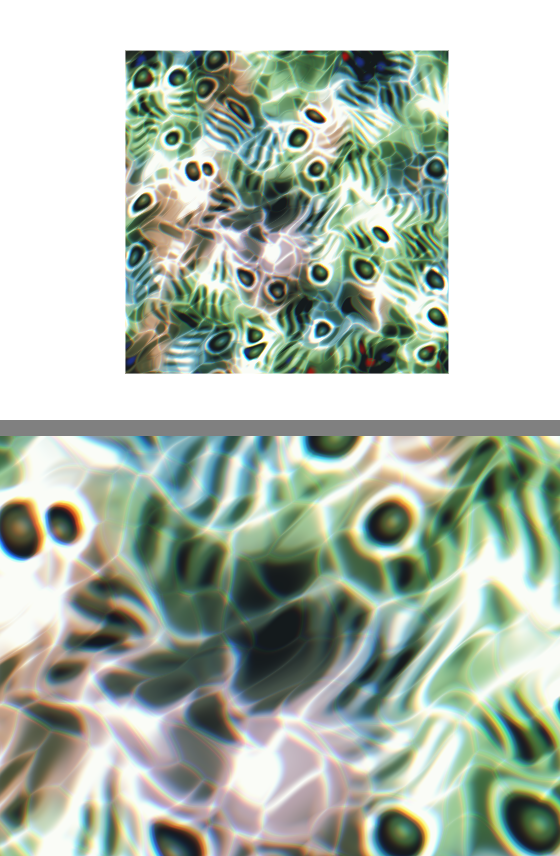
Top: the whole. Bottom: its middle third, enlarged.
Give the GLSL for this pattern, as a Shadertoy shader.

```glsl
// A square panel of swirling cells, fur-like strokes and ringed eyes on white.
// Wrapping cellular noise, bent by layered sines, gives a tone per channel;
// a small shift between the channels adds the coloured fringes.

const float TAU = 6.2831853;

struct Cell { vec2 offset; float gap; vec3 id; };

vec3 hash3(vec2 p) {
    vec3 k = vec3(dot(p, vec2(127.1, 311.7)), dot(p, vec2(269.5, 183.3)), dot(p, vec2(419.2, 371.9)));
    return fract(sin(k) * 43758.5);
}

// Nearest cell of an n by n wrapping grid; gap is zero on the borders
Cell cells(vec2 p, float n) {
    p *= n;
    vec2 base = floor(p);
    float near = 9.0, second = 9.0;
    Cell best = Cell(vec2(0.0), 0.0, vec3(0.0));
    for (int y = -1; y <= 1; y++)
    for (int x = -1; x <= 1; x++) {
        vec2 corner = base + vec2(x, y);
        vec3 id = hash3(mod(corner, n) + n);
        vec2 offset = p - corner - 0.15 - 0.7 * id.xy;
        float r = length(offset);
        if (r < near) {
            second = near;
            near = r;
            best = Cell(offset, 0.0, id);
        } else second = min(second, r);
    }
    best.gap = second - near;
    return best;
}

// Slow wrapping variation, about -1 to 1
float drift(vec2 p, float seed) {
    return 0.5 * sin(TAU * (2.0 * p.x + p.y) + seed)
         + 0.5 * sin(TAU * (3.0 * p.y - p.x) + 1.7 * seed);
}

vec2 bend(vec2 p) {
    for (float f = 2.0; f < 12.0; f += 3.0)
        p += 0.036 / f * sin(TAU * f * p.yx + vec2(1.3, 4.1) * f);
    return p;
}

float tone(vec2 p) {
    vec2 q = bend(p);
    Cell big = cells(q, 9.0);
    Cell fine = cells(q + 0.014 * sin(TAU * 7.0 * q.yx), 21.0);
    float inner = smoothstep(0.0, 0.35, big.gap);

    // Broad light and shade, then a shade for each cell
    float t = 0.41 + 0.19 * drift(q, 2.0) + 0.13 * drift(2.0 * q.yx, 4.0);
    t += 0.34 * (fract(big.id.z * 5.0) - 0.5) * inner;

    // Curved strokes in some patches, turned differently in each cell
    float a = TAU * big.id.z;
    vec2 dir = vec2(cos(a), sin(a));
    float across = dot(big.offset, dir);
    float along = dot(big.offset, vec2(-dir.y, dir.x));
    float stroke = sin((16.0 + 9.0 * big.id.y) * across + 2.5 * sin(4.0 * along));
    float fur = smoothstep(-0.4, 0.6, drift(q.yx, 3.3) + 1.4 * (big.id.x - 0.5));
    t += 0.17 * stroke * inner * fur;

    // Pale filaments and small facets
    t += 0.24 * exp(-8.0 * big.gap) + 0.1 * exp(-6.0 * fine.gap);
    t += 0.34 * (fine.id.z - 0.5) * smoothstep(0.0, 0.45, fine.gap);

    // Dark hollows along the lower and upper rims
    float rim = smoothstep(0.3, 0.5, abs(p.y - 0.5));
    t -= 0.32 * rim * smoothstep(-0.5, 0.6, sin(TAU * 4.0 * p.x + 1.0));

    // Eyes: dark disc, lighter core, pale ring
    float eye = step(0.64, fract(big.id.z * 17.0)) * smoothstep(0.0, 0.2, big.gap);
    float size = 0.23 + 0.1 * big.id.x;
    float r = length(big.offset);
    float core = 1.0 - smoothstep(0.0, 0.8 * size, length(big.offset - 0.06 * dir));
    t = mix(t, 0.08 + 0.36 * core, eye * (1.0 - smoothstep(size - 0.1, size, r)));
    float ring = (r - size - 0.04) / 0.06;
    return t + 0.32 * eye * exp(-ring * ring);
}

vec3 panel(vec2 p) {
    // Regions: green overall, teal drifts, warm left, lilac middle
    vec2 q = bend(p);
    vec3 hue = vec3(0.60, 0.79, 0.57);
    hue = mix(hue, vec3(0.45, 0.66, 0.70), smoothstep(-0.1, 0.6, drift(q, 5.0)));
    float warm = drift(q.yx, 0.6) + 0.95 - 2.2 * length(p - vec2(0.25, 0.45));
    hue = mix(hue, vec3(0.76, 0.62, 0.50), smoothstep(0.1, 0.8, warm));
    float middle = 1.0 - smoothstep(0.06, 0.28, length(q - vec2(0.43, 0.43)));
    hue = mix(hue, vec3(0.70, 0.65, 0.76), 0.75 * middle);

    // Tone ramp from ink through the hue to white
    vec2 fringe = vec2(0.0026, 0.002);
    vec3 light = vec3(tone(p + fringe), tone(p), tone(p - fringe));
    vec3 col = mix(vec3(0.08, 0.10, 0.11), hue * vec3(0.4, 0.52, 0.42), smoothstep(0.06, 0.32, light));
    col = mix(col, hue, smoothstep(0.3, 0.54, light));
    col = mix(col, vec3(0.98, 0.99, 0.97), smoothstep(0.52, 0.78, light));

    // Red and blue sparks in the dark parts near the rims
    Cell spark = cells(q, 28.0);
    vec3 tint = mix(vec3(0.75, 0.08, 0.05), vec3(0.12, 0.2, 0.6), step(0.5, spark.id.x));
    float glow = step(0.7, spark.id.z) * (1.0 - smoothstep(0.1, 0.6, length(spark.offset)));
    glow *= 1.0 - smoothstep(0.1, 0.4, light.g);
    return mix(col, tint, 0.8 * glow * smoothstep(0.36, 0.46, abs(p.y - 0.5)));
}

void mainImage(out vec4 fragColor, in vec2 fragCoord) {
    vec2 centred = (fragCoord - 0.5 * iResolution.xy) / iResolution.y;
    vec2 p = (centred - vec2(0.0165, -0.005)) / 0.769 + 0.5;
    float pixel = 1.3 / iResolution.y;
    vec2 edge = abs(p - 0.5) - 0.5;
    float inside = 1.0 - smoothstep(-pixel, pixel, max(edge.x, edge.y));
    fragColor = vec4(mix(vec3(1.0), panel(p), inside), 1.0);
}
```
